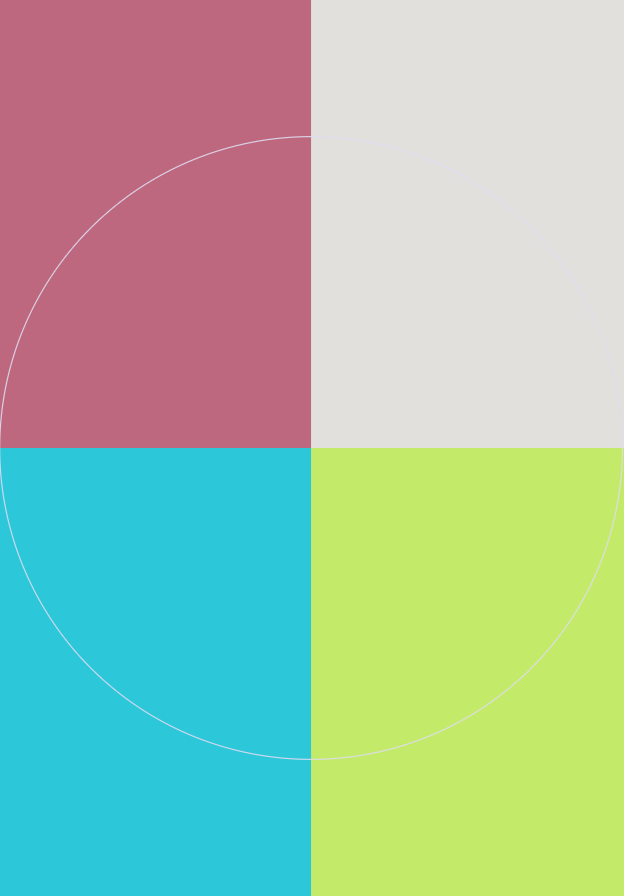
A Shadertoy shader for this background:

```glsl
// Four flat colour quadrants meeting near the middle of the canvas,
// crossed by a hairline ring that spans the full width.
// Edges and ring use signed distances, softened over one pixel.

#define CENTRE_X     0.4985  // seam, as a share of the width
#define CENTRE_Y     0.5     // seam, as a share of the height
#define RING_RADIUS  0.4990  // in canvas widths
#define RING_WIDTH   0.0019  // in canvas widths
#define RING_OPACITY 0.9

const vec3 ROSE     = vec3(0.742, 0.408, 0.498);
const vec3 STONE    = vec3(0.882, 0.880, 0.862);
const vec3 AQUA     = vec3(0.172, 0.780, 0.851);
const vec3 LIME     = vec3(0.765, 0.922, 0.412);
const vec3 LAVENDER = vec3(0.870, 0.860, 0.945);

// Share of a pixel lying on the positive side of an edge
float coverage(float dist, float pixel) {
    return clamp(0.5 + dist / pixel, 0.0, 1.0);
}

void mainImage(out vec4 fragColor, in vec2 fragCoord) {
    // Position relative to the seam crossing, in canvas widths
    float pixel = 1.0 / iResolution.x;
    vec2 centre = vec2(CENTRE_X, CENTRE_Y) * iResolution.xy;
    vec2 p = (fragCoord - centre) * pixel;

    // Quadrants
    float right = coverage(p.x, pixel);
    float upper = coverage(p.y, pixel);
    vec3 color = mix(mix(AQUA, LIME, right), mix(ROSE, STONE, right), upper);

    // Hairline ring
    float ringDist = 0.5 * RING_WIDTH - abs(length(p) - RING_RADIUS);
    color = mix(color, LAVENDER, RING_OPACITY * coverage(ringDist, pixel));

    fragColor = vec4(color, 1.0);
}
```
